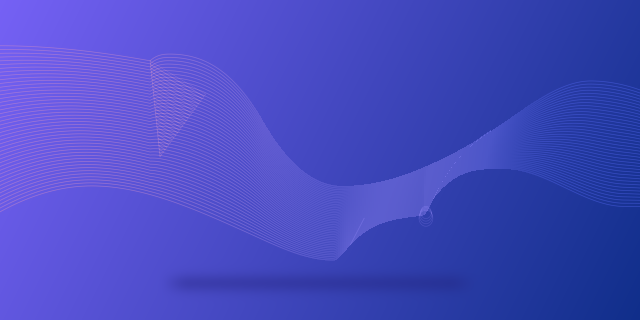
Write a WebGL 2 fragment shader that draws this background.

```glsl
#version 300 es
precision highp float;
// Twisting ribbon of fine lines over a violet to navy gradient, with a soft shadow.

#define LEFT_LINES 44.0
#define RIGHT_LINES 38.0
#define FOLD_LINES 26.0
#define LINE_WIDTH 0.0022
#define LINE_ALPHA 0.55
#define SHADOW_ALPHA 0.34

uniform vec2 u_resolution;
out vec4 fragColor;

float px; // size of one pixel in canvas heights

// Cubic between two knots, each holding x, y and slope.
float span(float x, vec3 a, vec3 b) {
  float w = b.x - a.x;
  float t = clamp((x - a.x) / w, 0.0, 1.0);
  float bend = t * (1.0 - t) * ((1.0 - t) * a.z - t * b.z);
  return mix(a.y, b.y, t * t * (3.0 - 2.0 * t)) + w * bend;
}

float topEdge(float x) {
  vec3 crest = vec3(0.53, 0.831, 0.0), drop = vec3(0.82, 0.622, -1.75);
  vec3 valley = vec3(1.07, 0.417, 0.0), rise = vec3(1.54, 0.593, 0.63);
  vec3 hill = vec3(1.846, 0.747, 0.0);
  if (x < 0.469) return span(x, vec3(0.0, 0.857, 0.0), vec3(0.469, 0.81, -0.18));
  if (x < crest.x) return span(x, vec3(0.469, 0.81, 0.9), crest);
  if (x < drop.x) return span(x, crest, drop);
  if (x < valley.x) return span(x, drop, valley);
  if (x < rise.x) return span(x, valley, rise);
  if (x < hill.x) return span(x, rise, hill);
  return span(x, hill, vec3(2.0, 0.719, -0.35));
}

// Crease where the ribbon turns over and the lines crowd together.
float crease(float x) {
  return span(x, vec3(1.345, 0.36, 2.2), vec3(1.54, 0.593, 0.63));
}

float leftBottom(float x) {
  vec3 swell = vec3(0.286, 0.419, 0.0), slope = vec3(0.78, 0.27, -0.45);
  vec3 low = vec3(1.04, 0.1875, 0.0), lip = vec3(1.10, 0.242, 1.0);
  vec3 neck = vec3(1.32, 0.328, 0.15);
  if (x < swell.x) return span(x, vec3(0.0, 0.338, 0.55), swell);
  if (x < slope.x) return span(x, swell, slope);
  if (x < low.x) return span(x, slope, low);
  if (x < lip.x) return span(x, low, lip);
  if (x < neck.x) return span(x, lip, neck);
  if (x < 1.345) return span(x, neck, vec3(1.345, 0.36, 2.2));
  return crease(x);
}

float rightBottom(float x) {
  vec3 swell = vec3(1.58, 0.473, 0.0);
  if (x < swell.x) return span(x, vec3(1.35, 0.372, 1.4), swell);
  return span(x, swell, vec3(1.95, 0.355, 0.0));
}

// Coverage of a thin stroke at distance d.
float stroke(float d) {
  return min(1.0, LINE_WIDTH / px) * (1.0 - smoothstep(0.0, 1.0, abs(d) / max(px, LINE_WIDTH)));
}

// Lines at whole values of v, fading to their mean where they crowd.
float lines(float v, float count) {
  float density = max(length(vec2(dFdx(v), dFdy(v))) / px, 1e-4);
  float line = stroke((fract(v + 0.5) - 0.5) / density);
  float mean = min(LINE_WIDTH * density, 0.8);
  float inside = step(-0.5, v) * step(v, count + 0.5);
  return inside * mix(line, mean, smoothstep(0.4, 0.8, density * px));
}

float sheet(float y, float low, float high, float count) {
  return lines((y - low) / max(high - low, 0.004) * count, count);
}

float segment(vec2 p, vec2 a, vec2 b) {
  vec2 d = b - a;
  return length(p - a - d * clamp(dot(p - a, d) / dot(d, d), 0.0, 1.0));
}

float cross2(vec2 a, vec2 b) { return a.x * b.y - a.y * b.x; }

// Triangular overlap at the upper fold.
float foldMesh(vec2 p) {
  vec2 a = vec2(0.469, 0.81), b = vec2(0.643, 0.706), c = vec2(0.50, 0.51);
  float area = cross2(b - a, c - a);
  float u = cross2(p - a, c - a) / area;
  float v = cross2(b - a, p - a) / area;
  float inside = smoothstep(-0.01, 0.01, min(min(u, v), 1.0 - u - v));
  float mesh = inside * lines(v * FOLD_LINES, FOLD_LINES);
  return mesh + 0.7 * stroke(segment(p, a, c)) + 0.4 * stroke(segment(p, b, c));
}

// Small rolled end of the ribbon below the crease.
float curl(vec2 p) {
  float sum = 0.0;
  for (int i = 0; i < 4; i++) {
    vec2 q = p - vec2(1.331, 0.318 + 0.006 * float(i));
    sum += 0.5 * stroke(length(q * vec2(1.15, 1.0)) - 0.025 + 0.002 * float(i));
  }
  return sum;
}

void main() {
  px = 1.0 / u_resolution.y;
  vec2 uv = gl_FragCoord.xy / u_resolution;
  vec2 p = vec2(uv.x * 2.0, uv.y);

  // Diagonal background
  float t = 0.8 * uv.x + 0.2 * (1.0 - uv.y);
  vec3 color = mix(vec3(0.46, 0.38, 0.96), vec3(0.06, 0.18, 0.54), t);

  // Blurred shadow
  vec2 s = (p - vec2(0.997, 0.115)) / vec2(0.49, 0.037);
  float shadow = (1.0 - smoothstep(0.82, 1.04, abs(s.x))) * exp(-1.6 * s.y * s.y);
  color = mix(color, vec3(0.13, 0.13, 0.48), SHADOW_ALPHA * shadow);

  // Ribbon sheets and folds
  float high = topEdge(p.x);
  float left = sheet(p.y, leftBottom(p.x), high, LEFT_LINES) * step(p.x, 1.535);
  float rightTop = p.x < 1.54 ? crease(p.x) : high;
  float right = sheet(p.y, rightBottom(p.x), rightTop, RIGHT_LINES) * step(1.352, p.x);
  float lip = stroke(segment(p, vec2(1.095, 0.235), vec2(1.138, 0.318)));
  float ink = left + right + foldMesh(p) + curl(p) + 0.5 * lip;

  vec3 lineColor = mix(vec3(0.82, 0.55, 0.76), vec3(0.55, 0.51, 0.95), smoothstep(0.2, 1.1, p.x));
  lineColor = mix(lineColor, vec3(0.31, 0.39, 0.92), smoothstep(1.3, 1.8, p.x));
  color = mix(color, lineColor, LINE_ALPHA * min(ink, 1.3));
  fragColor = vec4(color, 1.0);
}
```
